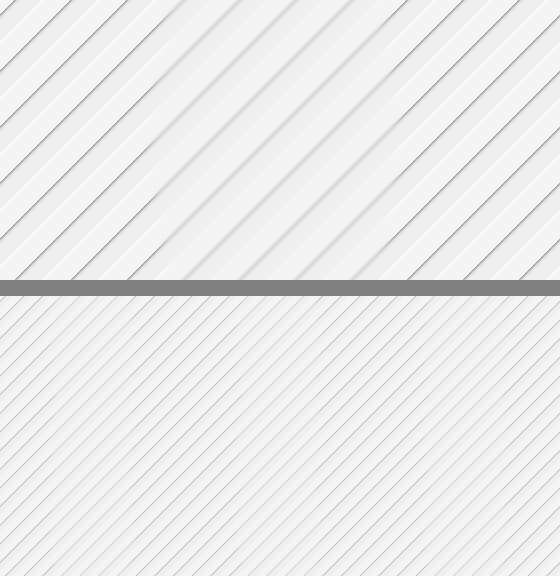
Top: one tile. Bottom: repeated 3 by 3.
Reproduce this pattern procedurally as a Shadertoy shader.

```glsl
// Pale diagonal paper strips with crisp shadows that soften in a central column.
const vec2 REPEATS = vec2(10.0, 5.0);     // whole repeats across and down
const float EDGE_PHASE = 0.262;           // where the shadow edge falls in a repeat
const vec3 LIGHT_STRIP = vec3(0.957);
const vec3 SHADED_STRIP = vec3(0.937);
const float CRISP_DEPTH = 0.50;           // shadow strength and falloff, in repeats
const float CRISP_FALLOFF = 0.028;
const float SOFT_DEPTH = 0.098;
const float SOFT_WIDTH = 0.040;
const float SOFT_OFFSET = 0.022;
const float CRISP_GLINT = 0.045;          // highlight on the opposite strip edge
const float SOFT_GLINT = 0.012;
const float GLINT_WIDTH = 0.014;
const float SOFT_CENTER = 0.492;          // softened column, in canvas widths
const float SOFT_HALF_WIDTH = 0.209;
const float SOFT_BULGE = 0.014;
const float SOFT_FEATHER = 0.018;
const float TAU = 6.2831853;

float bell(float x, float width) {
    return exp(-0.5 * x * x / (width * width));
}

// Offset from a periodic line, in the range -0.5 to 0.5
float wrapCentered(float x) {
    return fract(x + 0.5) - 0.5;
}

// 1 inside the softened column, 0 outside; periodic from bottom to top
float softMask(vec2 uv) {
    float halfWidth = SOFT_HALF_WIDTH - SOFT_BULGE * cos(TAU * uv.y);
    float outside = abs(uv.x - SOFT_CENTER) - halfWidth;
    return 1.0 - smoothstep(-SOFT_FEATHER, SOFT_FEATHER, outside);
}

void mainImage(out vec4 fragColor, in vec2 fragCoord) {
    vec2 uv = fragCoord / iResolution.xy;
    float pixel = length(REPEATS / iResolution.xy);
    float softness = softMask(uv);

    // Diagonal coordinate: zero on the shadow edge, one half on the highlight
    float phase = uv.x * REPEATS.x - uv.y * REPEATS.y - EDGE_PHASE;
    float fromShadow = wrapCentered(phase);
    float fromGlint = wrapCentered(phase - 0.5);

    // Alternating strips
    float insideShade = 0.25 - abs(wrapCentered(phase - 0.25));
    float blur = 0.5 * pixel + 0.015 * softness;
    vec3 color = mix(LIGHT_STRIP, SHADED_STRIP, smoothstep(-blur, blur, insideShade));

    // Shadow cast from the light strip onto the shaded one
    float edge = smoothstep(-0.5 * pixel, 0.5 * pixel, fromShadow);
    float crisp = CRISP_DEPTH * edge * exp(-max(fromShadow, 0.0) / CRISP_FALLOFF);
    float soft = SOFT_DEPTH * bell(fromShadow - SOFT_OFFSET, SOFT_WIDTH);
    color -= mix(crisp, soft, softness);

    // Thin highlight on the far edge
    float glintWidth = max(GLINT_WIDTH, 0.5 * pixel) * (1.0 + softness);
    color += mix(CRISP_GLINT, SOFT_GLINT, softness) * bell(fromGlint, glintWidth);

    fragColor = vec4(clamp(color, 0.0, 1.0), 1.0);
}
```
